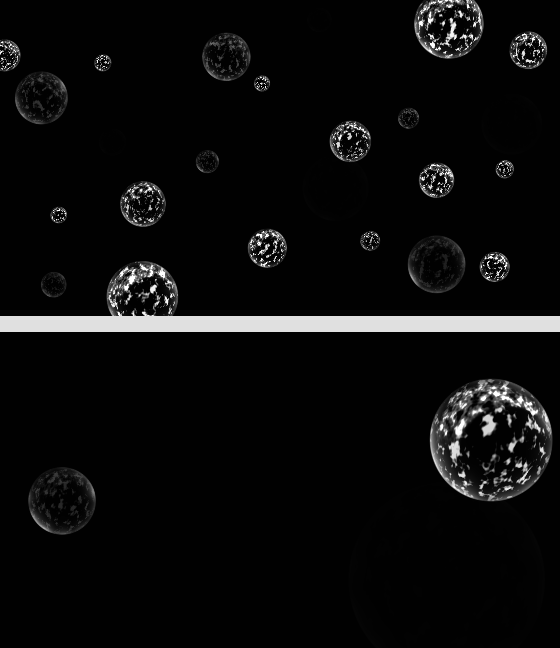
Top: the whole. Bottom: its middle third, enlarged.
A WebGL 1 fragment shader for this background:

```glsl
precision highp float;

uniform vec2 u_resolution;

#define COLUMNS 6.0
#define ROWS 4.0
#define MIN_RADIUS 0.024
#define RADIUS_RANGE 0.09
#define BACKDROP 0.004
#define PATCH_SCALE 3.2
#define PATCH_GAIN 0.95
#define RIM_GAIN 1.25
#define SHEEN_GAIN 0.38
#define GHOST_LEVEL 0.035

float hash(vec2 p) {
    return fract(sin(dot(p, vec2(127.1, 311.7))) * 43758.5453);
}

vec2 gradient(vec2 cell) {
    float angle = 6.28318 * hash(cell);
    return vec2(cos(angle), sin(angle));
}

float gradientNoise(vec2 p) {
    vec2 cell = floor(p);
    vec2 f = p - cell;
    vec2 u = f * f * f * (f * (f * 6.0 - 15.0) + 10.0);
    vec2 e = vec2(1.0, 0.0);
    float bottom = mix(dot(gradient(cell), f),
                       dot(gradient(cell + e.xy), f - e.xy), u.x);
    float top = mix(dot(gradient(cell + e.yx), f - e.yx),
                    dot(gradient(cell + e.xx), f - e.xx), u.x);
    return mix(bottom, top, u.y);
}

float fbm(vec2 p) {
    float sum = 0.0;
    float amplitude = 1.0;
    for (int octave = 0; octave < 3; octave++) {
        sum += amplitude * gradientNoise(p);
        p = mat2(1.6, 1.2, -1.2, 1.6) * p + 5.3;
        amplitude *= 0.65;
    }
    return sum;
}

// Light on a unit bubble; q is the offset from its centre in radii.
float bubbleLight(vec2 q, float tone, float seed) {
    float d = min(length(q), 1.0);
    float depth = sqrt(1.0 - d * d);
    vec2 direction = q / max(d, 0.001);
    vec2 offset = vec2(seed * 7.3, seed * 3.1);

    // Broken reflections, squeezed towards the rim
    vec2 bent = q * (1.0 + 0.7 * d * d);
    bent = mat2(0.95, 0.3, -0.3, 0.95) * bent * vec2(1.15, 0.85);
    float detail = fbm(bent * PATCH_SCALE + offset);
    float patches = smoothstep(0.02, 0.52, detail) * PATCH_GAIN;
    patches *= 1.0 - 0.6 * smoothstep(0.85, 1.0, d);

    // Bright arcs at the lower left and on the right
    float arcs = 0.2 + 0.9 * pow(abs(dot(direction, vec2(0.85, 0.53))), 3.0)
               + 0.45 * smoothstep(0.3, 1.0, -direction.y);
    arcs *= 0.75 + 0.9 * gradientNoise(direction * 2.3 + offset);
    float rim = pow(1.0 - depth, 2.6) * max(arcs, 0.0) * RIM_GAIN;

    // Soft window crescent inside the upper edge
    float side = hash(vec2(seed, 9.0)) > 0.5 ? 1.0 : -1.0;
    float inner = length(q - vec2(-0.26 * side, -0.24));
    float sheen = smoothstep(0.76, 0.86, inner) * (1.0 - smoothstep(0.87, 0.95, d));
    sheen *= smoothstep(-0.25, 0.5, q.y) * smoothstep(-0.5, 0.1, detail) * SHEEN_GAIN;

    // Dim bubbles lose their reflections before their rim
    float clarity = smoothstep(0.15, 0.65, tone);
    float light = (patches + sheen) * mix(0.06, 1.0, clarity)
                + rim * mix(0.6, 1.0, clarity);
    return tone < 0.17 ? light * GHOST_LEVEL : light;
}

void main() {
    vec2 p = gl_FragCoord.xy / u_resolution.y;
    vec2 cellSize = vec2(u_resolution.x / u_resolution.y / COLUMNS, 1.0 / ROWS);
    float light = 0.0;

    // One bubble per cell, evenly spread in size and tone
    for (float i = 0.0; i < COLUMNS * ROWS; i++) {
        vec2 cell = vec2(mod(i, COLUMNS), floor(i / COLUMNS));
        float size = fract(i * 0.618034 + 0.37);
        float tone = fract(i * 0.754878 + 0.21);
        float radius = MIN_RADIUS + RADIUS_RANGE * pow(size, 1.8);

        vec2 jitter = vec2(hash(cell + 3.7), hash(cell + 18.2)) - 0.5;
        vec2 room = max(cellSize * 1.15 - 1.4 * radius, 0.0);
        vec2 centre = (cell + 0.5) * cellSize + jitter * room;

        vec2 q = (p - centre) / radius;
        float pixel = 1.0 / (radius * u_resolution.y);
        float d = length(q);
        if (d < 1.0 + pixel) {
            float mask = 1.0 - smoothstep(1.0 - pixel, 1.0 + pixel, d);
            float glow = clamp(bubbleLight(q, tone, i + 1.0), 0.0, 1.0) * mask;
            light = 1.0 - (1.0 - light) * (1.0 - glow);
        }
    }

    gl_FragColor = vec4(vec3(BACKDROP + light * (1.0 - BACKDROP)), 1.0);
}
```
